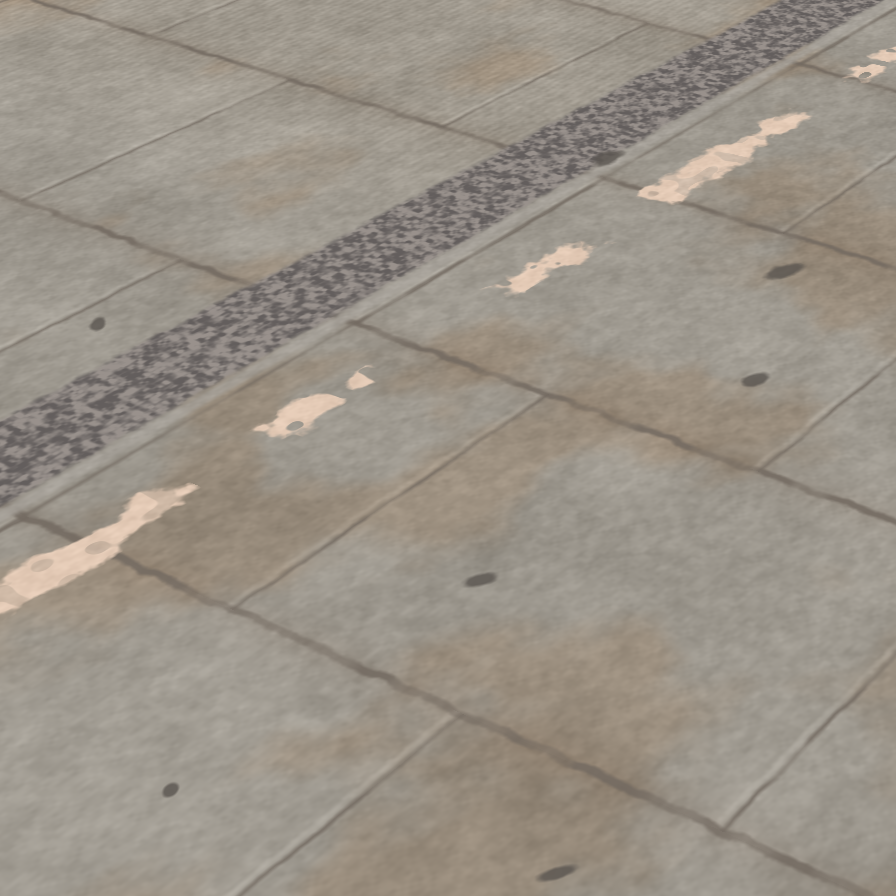
Reproduce this texture procedurally as a Shadertoy shader.

```glsl
#define VANISH_LEFT vec2(-4.07, -1.28)
#define VANISH_RIGHT vec2(2.674, -0.967)
#define HORIZON -1.068
#define STONE vec3(0.615, 0.595, 0.558)
#define JOINT vec3(0.45, 0.415, 0.38)
#define PAINT vec3(0.89, 0.79, 0.71)
#define GRAVEL_DARK vec3(0.39, 0.37, 0.365)
#define GRAVEL_LIGHT vec3(0.60, 0.57, 0.55)
#define BAND_EDGES vec2(-0.297, -0.062)
#define DASH_PERIOD 0.82
#define DASH_LINE 0.166
#define GRAIN 0.085

float hash(vec2 p) {
    vec3 q = fract(vec3(p.xyx) * 0.1031);
    q += dot(q, q.yzx + 33.33);
    return fract((q.x + q.y) * q.z);
}

float noise(vec2 p) {
    vec2 i = floor(p), f = fract(p);
    f = f * f * (3.0 - 2.0 * f);
    return mix(mix(hash(i), hash(i + vec2(1, 0)), f.x),
               mix(hash(i + vec2(0, 1)), hash(i + vec2(1, 1)), f.x), f.y);
}

float fbm(vec2 p) {
    float sum = 0.0, amp = 0.5;
    for (int i = 0; i < 4; i++) {
        sum += amp * noise(p);
        p = mat2(1.6, 1.2, -1.2, 1.6) * p + 7.3;
        amp *= 0.5;
    }
    return sum / 0.9375;
}

// Inverse depth of the line from a vanishing point through p
float planeDepth(vec2 p, vec2 vanish) {
    float slope = (p.y - vanish.y) / (p.x - vanish.x);
    return 1.0 / (vanish.y + slope * (0.5 - vanish.x) - HORIZON);
}

// Coverage of a shape from its signed distance
float cover(float d, float soft) {
    return 1.0 - smoothstep(-soft, soft, d);
}

void mainImage(out vec4 fragColor, in vec2 fragCoord) {
    vec2 uv = fragCoord / iResolution.xy;
    vec2 p = vec2(uv.x, 1.0 - uv.y);

    // Ground coordinates: col runs along a course, row across courses
    float row = (0.825 - planeDepth(p, VANISH_LEFT)) / 0.1433;
    float col = (0.730 - planeDepth(p, VANISH_RIGHT)) / 0.1975;
    float softRow = fwidth(row) + 0.003, softCol = fwidth(col) + 0.002;
    vec2 ground = vec2(col * 1.5, row);
    float grain = noise(ground * vec2(42.0, 34.0) + 90.0) * 0.6
                + noise(ground * 85.0 + 40.0) * 0.4 - 0.5;
    float blotch = fbm(ground * 3.5 + 20.0);
    float rough = fbm(ground * 16.0 + 50.0) - 0.5;

    // Slabs in running bond, with tint, stains and fine grain
    float course = floor(row);
    float along = col + 0.5 * mod(course, 2.0);
    vec2 slab = vec2(floor(along), course);
    vec3 color = STONE + 0.025 * (hash(slab + 31.0) - 0.5);
    color += 0.10 * (blotch - 0.5) + GRAIN * grain + 0.05 * rough;
    float stain = smoothstep(0.5, 0.72, fbm(ground * 2.2 + 63.0));
    color = mix(color, color * vec3(0.98, 0.93, 0.88), stain);

    // Fine ribs on the far slabs
    float ribbed = cover(col - BAND_EDGES.x, 0.02) * cover(row - 0.4, 0.5);
    color += ribbed * (0.013 * sin(col * 280.0 + 4.0 * rough) + vec3(0.015, 0.01, 0.004));

    // Joints: wide ones between courses, thin ones with a pale lip
    float rowDist = abs(row - floor(row + 0.5) + 0.025 * rough);
    float signedCol = along - floor(along + 0.5) + 0.010 * rough;
    float wear = 0.55 + 0.45 * smoothstep(0.3, 0.6, noise(ground * 9.0));
    color -= vec3(0.035, 0.045, 0.05) * exp(-rowDist * 22.0);
    color += 0.045 * cover(abs(signedCol + 0.014) - 0.005, softCol);
    color = mix(color, JOINT, wear * 0.8 * cover(abs(signedCol) - 0.004, softCol));
    color = mix(color, JOINT, wear * 0.85 * cover(rowDist - 0.011, softRow));

    // Worn dashes of paint, long every third time
    float dash = floor((row + 0.33) / DASH_PERIOD + 0.5);
    float isLong = step(mod(dash, 3.0), 0.5);
    float dashRow = abs(row + 0.33 - dash * DASH_PERIOD) - mix(0.16, 0.36, isLong);
    float dashCol = abs(col - DASH_LINE + 0.03 * rough) - mix(0.026, 0.038, isLong);
    float chips = 0.09 * (fbm(ground * 12.0 + 11.0) - 0.5);
    float paint = cover(max(dashRow * 0.6, dashCol) + chips, softCol + 0.003);
    float holes = smoothstep(0.66, 0.74, noise(ground * 19.0 + 3.0)) * (1.0 - 0.7 * isLong);
    color = mix(color, PAINT + 0.08 * grain, paint * (1.0 - holes));

    // Gravel band and its stone kerb
    float pebbles = noise(ground * vec2(38.0, 60.0)) * 0.65 + noise(ground * 95.0) * 0.35;
    vec3 gravel = mix(GRAVEL_DARK, GRAVEL_LIGHT, smoothstep(0.22, 0.78, pebbles));
    float bandDist = max(BAND_EDGES.x - col, col - BAND_EDGES.y) + 0.02 * rough;
    color = mix(color, gravel, cover(bandDist, softCol + 0.004));
    float kerb = cover(abs(col + 0.038) - 0.016, softCol + 0.004);
    color = mix(color, vec3(0.66, 0.64, 0.61) + GRAIN * grain, 0.8 * kerb);
    color = mix(color, JOINT, 0.6 * wear * cover(abs(col + 0.005) - 0.005, softCol));

    // Scattered dark flecks of varied length
    for (int i = 0; i < 7; i++) {
        float k = float(i);
        vec2 center = vec2(hash(vec2(k, 4.0)), hash(vec2(k, 17.0)));
        vec2 size = vec2(mix(0.008, 0.032, pow(hash(vec2(k, 29.0)), 3.0)), 0.007);
        vec2 d = p - center;
        d.y += 0.25 * d.x;
        float fleck = length(d / size) - 1.0 + 0.9 * rough;
        color = mix(color, vec3(0.35, 0.33, 0.31), 0.8 * cover(fleck, 0.3));
    }

    fragColor = vec4(clamp(color, 0.0, 1.0), 1.0);
}
```
